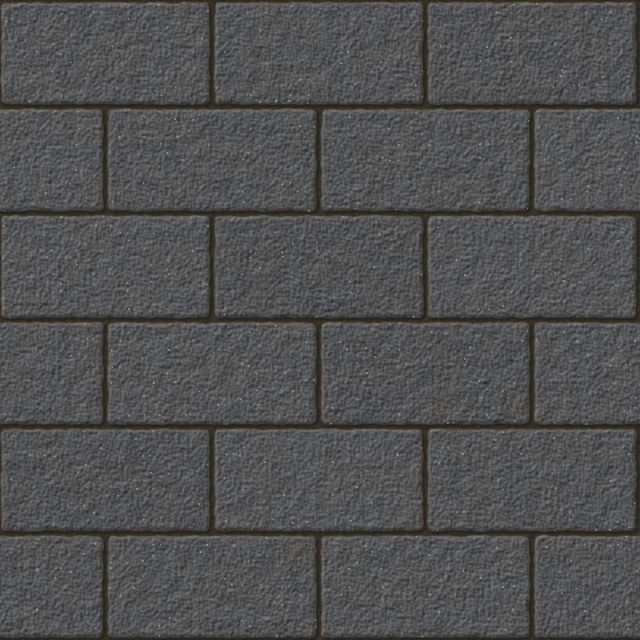
Reproduce this texture procedurally as a WebGL 1 fragment shader.

```glsl
precision highp float;
// Running-bond wall of charcoal concrete blocks with grainy faces and recessed brown joints.

uniform vec2 u_resolution;

float hash(vec2 cell) {
  vec3 q = fract(cell.xyx * 0.1031);
  q += dot(q, q.yzx + 33.33);
  return fract((q.x + q.y) * q.z);
}

float cornerSlope(vec2 cell, vec2 offset, float period) {
  float angle = 6.2832 * hash(mod(cell, period));
  return dot(vec2(cos(angle), sin(angle)), offset);
}

// Gradient noise that wraps every 6 units, so the wall tiles.
float noise(vec2 p, float frequency) {
  p *= frequency;
  float period = 6.0 * frequency;
  vec2 cell = floor(p), f = fract(p);
  vec2 w = f * f * f * (f * (f * 6.0 - 15.0) + 10.0);
  vec2 e = vec2(1.0, 0.0);
  float low = mix(cornerSlope(cell, f, period), cornerSlope(cell + e, f - e, period), w.x);
  float high = mix(cornerSlope(cell + e.yx, f - e.yx, period),
                   cornerSlope(cell + 1.0, f - 1.0, period), w.x);
  return mix(low, high, w.y);
}

// Blocks are 2 by 1 units; every other course shifts by half a block.
vec2 bondPosition(vec2 p) {
  return vec2(p.x + 0.012 + 1.0 - mod(floor(p.y), 2.0), p.y);
}

// Signed distance to the rounded, slightly chipped block outline.
float blockDistance(vec2 p) {
  vec2 b = bondPosition(p);
  vec2 local = vec2(mod(b.x, 2.0) - 1.0, fract(b.y) - 0.5);
  vec2 q = abs(local) - vec2(0.977, 0.477) + 0.045;
  float d = length(max(q, 0.0)) + min(max(q.x, q.y), 0.0) - 0.045;
  return d + 0.012 * noise(p, 5.0) + 0.012 * noise(p, 14.0);
}

float surfaceHeight(vec2 p) {
  float bevel = 1.0 - smoothstep(-0.035, 0.008, blockDistance(p));
  float grain = 0.5 * noise(p, 34.0) + 0.35 * noise(p + 2.7, 19.0) + 0.45 * noise(p, 8.0);
  return bevel * (0.5 + grain);
}

// Sparse pale mineral flecks, at most one per grid cell.
float flecks(vec2 p) {
  vec2 cell = mod(floor(p * 13.0), 78.0);
  vec2 center = 0.25 + 0.5 * vec2(hash(cell + 11.3), hash(cell + 47.9));
  float radius = mix(0.1, 0.2, hash(cell + 83.1));
  float spot = 1.0 - smoothstep(0.4 * radius, radius, length(fract(p * 13.0) - center));
  return spot * step(0.88, hash(cell + 5.7));
}

void main() {
  vec2 p = gl_FragCoord.xy * 6.0 / u_resolution.y;
  float soft = 4.0 / u_resolution.y + 0.004;
  float d = blockDistance(p);

  // Relief lit from the upper left
  vec2 toLight = vec2(-0.0075, 0.0095);
  float relief = surfaceHeight(p - toLight) - surfaceHeight(p + toLight);

  // Block face: per-block tone, cool and warm mottling, grain and flecks
  vec2 block = mod(floor(bondPosition(p) * vec2(0.5, 1.0)), vec2(3.0, 6.0));
  vec3 face = vec3(0.325, 0.326, 0.333) + 0.014 * (hash(block + 3.1) - 0.5);
  face += vec3(-0.012, -0.004, 0.014) * noise(p, 3.0);
  face += 0.03 * noise(p + 1.3, 6.0) + 0.045 * noise(p + 4.1, 27.0);
  face = mix(face, vec3(0.33, 0.29, 0.25), 0.6 * smoothstep(-0.028, 0.004, d));
  face += 0.21 * relief;
  face = mix(face, vec3(0.63, 0.63, 0.62), 0.75 * flecks(p));

  // Sandy joint, shaded beside the block that blocks the light
  float shade = 1.0 - smoothstep(-0.015, 0.025, blockDistance(p + vec2(-0.016, 0.018)));
  vec3 joint = vec3(0.215, 0.19, 0.15) + 0.05 * noise(p, 24.0);
  joint = mix(joint, vec3(0.13, 0.125, 0.11), 0.85 * shade);

  gl_FragColor = vec4(mix(face, joint, smoothstep(-soft, soft, d)), 1.0);
}
```
